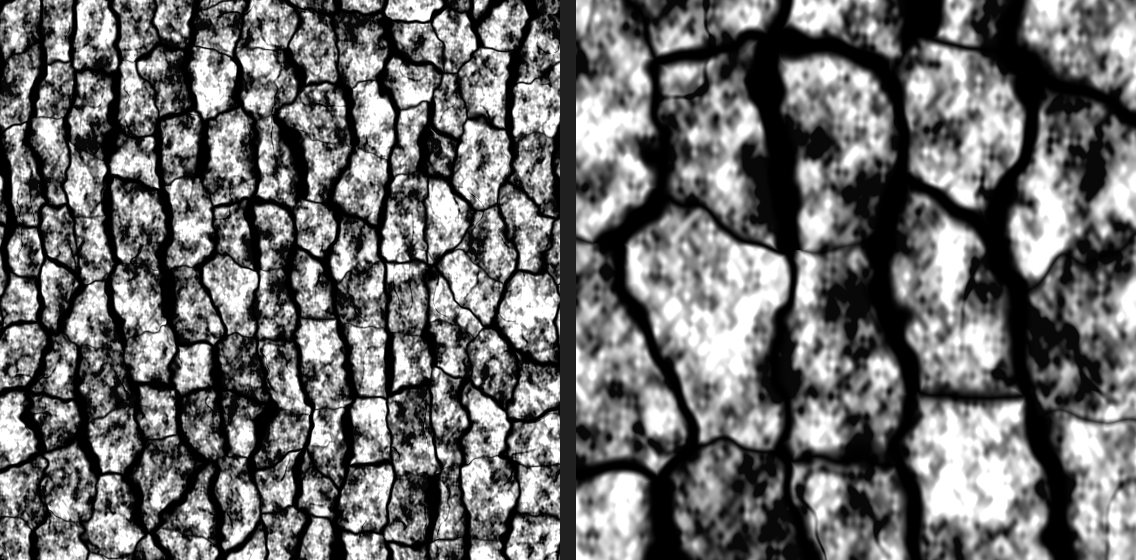
Left, the full canvas; right, a detail of the centre.
Reproduce this texture procedurally as a WebGL 2 fragment shader.

```glsl
#version 300 es
precision highp float;

uniform vec2 u_resolution;
out vec4 fragColor;

// Plate layout, in canvas units
const vec2 PLATE_GRID = vec2(13.0, 8.5);
const float COLUMN_JITTER = 0.55;
const vec2 PLATE_JITTER = vec2(0.4, 0.85);
// Crack half widths: thinnest and widest
const vec2 UPRIGHT_CRACK = vec2(0.0010, 0.0092);
const vec2 LEVEL_CRACK = vec2(-0.0020, 0.0040);
const float CRACK_SOFTNESS = 0.0055;
const float RIM_WIDTH = 0.009;
const float RIM_SHADE = 0.26;
// Surface tone
const float BASE_TONE = 0.65;
const float PLATE_VARIATION = 0.24;
const float GRAIN_CONTRAST = 2.9;
const vec2 GRAIN_FREQUENCY = vec2(36.0, 27.0);
const vec2 FISSURE_FREQUENCY = vec2(27.0, 17.0);
const float FISSURE_SHADE = 0.38;

float hash(vec2 p) {
    vec3 q = fract(p.xyx * 0.1031);
    q += dot(q, q.yzx + 33.33);
    return fract((q.x + q.y) * q.z);
}

float noise(vec2 p) {
    vec2 cell = floor(p);
    vec2 f = fract(p);
    f = f * f * (3.0 - 2.0 * f);
    float low = mix(hash(cell), hash(cell + vec2(1, 0)), f.x);
    float high = mix(hash(cell + vec2(0, 1)), hash(cell + vec2(1, 1)), f.x);
    return mix(low, high, f.y);
}

vec2 noisePair(vec2 p) {
    return vec2(noise(p), noise(p + vec2(57.3, 91.7))) - 0.5;
}

// Nearly even octaves keep both clumps and fine grit
float grain(vec2 p) {
    const mat2 TURN = mat2(1.92, 0.56, -0.56, 1.92);
    float sum = 0.0, weight = 0.30, total = 0.0;
    for (int i = 0; i < 4; i++) {
        sum += weight * noise(p);
        total += weight;
        weight *= 0.88;
        p = TURN * p + 17.3;
    }
    return sum / total;
}

// Bend outlines at large, medium and fine scale
vec2 roughen(vec2 p) {
    vec2 bend = 0.045 * noisePair(p * vec2(5.0, 4.0));
    bend += 0.022 * noisePair(p * 24.0 + 11.0);
    bend += 0.009 * noisePair(p * 75.0 + 29.0);
    return p + bend;
}

// Plates share a column offset so upright cracks run on
vec2 plateCenter(vec2 id) {
    float column = (hash(vec2(id.x, 211.0)) - 0.5) * COLUMN_JITTER;
    vec2 own = vec2(hash(id + 31.0), hash(id + 73.0)) - 0.5;
    return id + 0.5 + vec2(column, 0.0) + own * PLATE_JITTER;
}

// x: distance to the crack edge, y: random value of the plate
vec2 plates(vec2 p) {
    vec2 q = p * PLATE_GRID;
    vec2 home = floor(q);
    vec2 nearestId = home;
    vec2 nearest = vec2(0.0);
    float best = 1e5;
    for (int j = -2; j <= 2; j++) {
        for (int i = -2; i <= 2; i++) {
            vec2 id = home + vec2(i, j);
            vec2 offset = plateCenter(id) - q;
            float d = dot(offset, offset);
            if (d < best) {
                best = d;
                nearest = offset;
                nearestId = id;
            }
        }
    }

    float edge = 1.0;
    for (int j = -2; j <= 2; j++) {
        for (int i = -2; i <= 2; i++) {
            vec2 id = nearestId + vec2(i, j);
            if (i == 0 && j == 0) continue;
            vec2 offset = plateCenter(id) - q;
            vec2 normal = normalize(offset - nearest);
            float d = dot(0.5 * (offset + nearest), normal);
            d /= length(normal * PLATE_GRID);
            // Both sides of a crack draw the same random width
            float pick = hash(id + nearestId + 401.0);
            float upright = mix(UPRIGHT_CRACK.x, UPRIGHT_CRACK.y, pick);
            float level = mix(LEVEL_CRACK.x, LEVEL_CRACK.y, pick);
            edge = min(edge, d - mix(level, upright, normal.x * normal.x));
        }
    }
    return vec2(edge, hash(nearestId + 157.0));
}

void main() {
    vec2 p = gl_FragCoord.xy / u_resolution.y + 3.0;
    vec2 plate = plates(roughen(p));

    // Gritty plate surface
    float tone = BASE_TONE + (plate.y - 0.5) * PLATE_VARIATION;
    tone += (grain(p * GRAIN_FREQUENCY) - 0.5) * GRAIN_CONTRAST;

    // Broken hairline fissures
    float ridge = abs(noise(roughen(p) * FISSURE_FREQUENCY + 5.0) - 0.5);
    float patches = smoothstep(0.35, 0.6, noise(p * 15.0 + 43.0));
    tone -= FISSURE_SHADE * patches * (1.0 - smoothstep(0.0, 0.07, ridge));

    // Shaded rims and black cracks
    tone -= RIM_SHADE * exp(-max(plate.x, 0.0) / RIM_WIDTH);
    float softness = max(CRACK_SOFTNESS, 1.5 / u_resolution.y);
    float solid = smoothstep(-0.2 * softness, softness, plate.x);
    tone = clamp(tone, 0.03, 1.0) * solid;

    fragColor = vec4(vec3(tone), 1.0);
}
```
